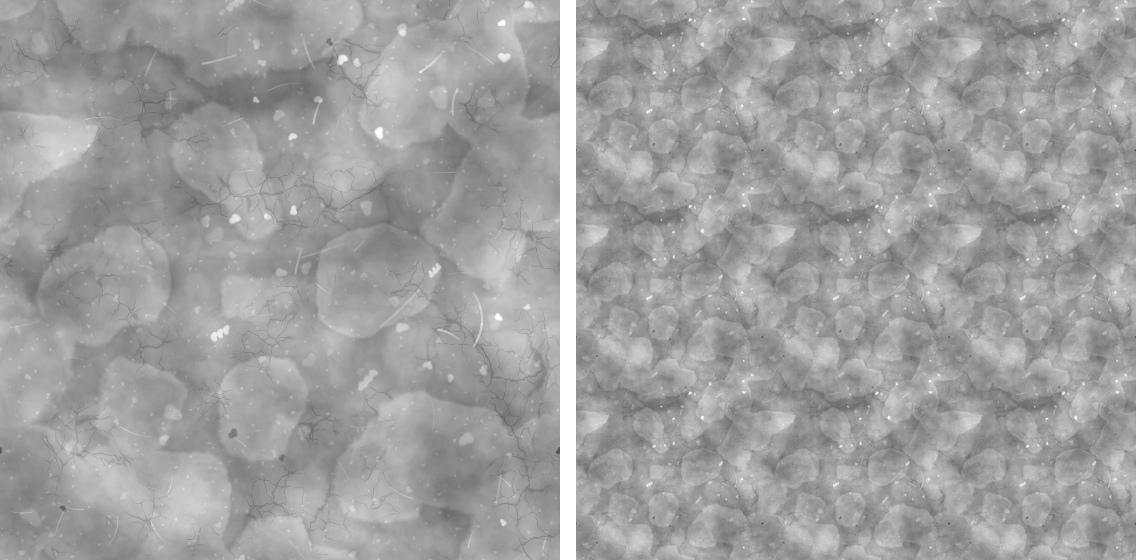
Left: one tile. Right: repeated 3 by 3.
This texture is drawn by a WebGL 1 fragment shader. Its source:

```glsl
precision highp float;
// Cloudy grey weathered plaster with lobes, fine cracks, specks, fibres and pale chips.
uniform vec2 u_resolution;

#define BASE_GREY 0.607
#define CLOUD_CONTRAST 0.21
#define LOBE_CONTRAST 0.10
#define CLIFF_CONTRAST 0.06
#define CRACK_DEPTH 0.09
#define SPECK_LIGHT 0.10
#define FIBRE_LIGHT 0.13
#define CHIP_LIGHT 0.30
#define WARP 0.035
#define TAU 6.2831853

float hash(vec2 p, float seed) {
  return fract(sin(dot(p, vec2(127.1, 311.7)) + seed * 74.7) * 43758.5453);
}

vec2 hash2(vec2 p, float seed) {
  return vec2(hash(p, seed), hash(p, seed + 0.37));
}

vec2 turn(vec2 p, float angle) {
  float c = cos(angle), s = sin(angle);
  return vec2(c * p.x + s * p.y, c * p.y - s * p.x);
}

// Gradient noise that wraps after a whole number of cells
float corner(vec2 cell, vec2 offset, float period, float seed) {
  float a = TAU * hash(mod(cell, period), seed);
  return dot(vec2(cos(a), sin(a)), offset);
}

float noise(vec2 uv, float period, float seed) {
  vec2 p = uv * period, c = floor(p), f = p - c;
  vec2 u = f * f * f * (f * (f * 6.0 - 15.0) + 10.0);
  vec2 x = vec2(1.0, 0.0), y = vec2(0.0, 1.0);
  float low = mix(corner(c, f, period, seed), corner(c + x, f - x, period, seed), u.x);
  float high = mix(corner(c + y, f - y, period, seed), corner(c + 1.0, f - 1.0, period, seed), u.x);
  return mix(low, high, u.y);
}

float fbm(vec2 uv, float period, float seed) {
  float sum = 0.0, gain = 1.0;
  for (int i = 0; i < 6; i++) {
    sum += gain * noise(uv, period, seed + float(i));
    gain *= 0.55;
    period *= 2.0;
  }
  return sum;
}

// Nearest distance, gap to the second nearest, and random level of the cell
vec3 cells(vec2 uv, float n, float seed) {
  vec2 p = uv * n, home = floor(p);
  float first = 9.0, second = 9.0, level = 0.0;
  for (int j = -1; j <= 1; j++) for (int i = -1; i <= 1; i++) {
    vec2 c = home + vec2(i, j), w = mod(c, n);
    float d = length(c + hash2(w, seed) - p);
    if (d < first) { second = first; first = d; level = hash(w, seed + 3.1); }
    else second = min(second, d);
  }
  return vec3(first, second - first, level);
}

// Scattered lumpy grains; beads = 1 makes short slanted rows of three
float grains(vec2 uv, float n, float seed, float density, float radius, float beads) {
  vec2 p = uv * n, home = floor(p);
  float mask = 0.0, pixel = 1.0 / u_resolution.y;
  for (int j = -1; j <= 1; j++) for (int i = -1; i <= 1; i++) {
    vec2 c = home + vec2(i, j), w = mod(c, n), r = hash2(w, seed), s = hash2(w, seed + 5.3);
    vec2 q = turn((p - c - r) / n, mix(TAU * s.x, 0.5 + 0.4 * s.x, beads));
    float size = radius * (0.55 + 0.6 * hash(w, seed + 9.1)), gap = 1.7 * size;
    q.x -= gap * clamp(floor(q.x / gap + 0.5), -beads, beads);
    float a = atan(q.y, q.x + 1e-6);
    float rim = size * (1.0 + 0.2 * sin(2.0 * a + TAU * r.x) + 0.15 * sin(3.0 * a + TAU * r.y));
    float soft = 0.2 * size + 0.6 * pixel;
    float shape = 1.0 - smoothstep(-soft, soft, length(q) - rim);
    mask = max(mask, shape * step(s.y, density) * (0.45 + 0.55 * r.x));
  }
  return mask;
}

// Thin, slightly bent fibres in all directions
float fibres(vec2 uv, float n, float seed, float density, float reach, float width) {
  vec2 p = uv * n, home = floor(p);
  float mask = 0.0, pixel = 1.0 / u_resolution.y;
  for (int j = -1; j <= 1; j++) for (int i = -1; i <= 1; i++) {
    vec2 c = home + vec2(i, j), w = mod(c, n), s = hash2(w, seed + 2.7);
    vec2 q = turn((p - c - hash2(w, seed)) / n, TAU * s.x);
    float bend = hash(w, seed + 6.1) - 0.5, half_len = reach * (0.4 + 0.6 * hash(w, seed + 8.3));
    q.y += 16.0 * bend * q.x * q.x;
    float d = length(vec2(max(abs(q.x) - half_len, 0.0), q.y));
    float line = 1.0 - smoothstep(width - 0.5 * pixel, width + 0.7 * pixel, d);
    mask = max(mask, line * step(s.y, density) * (0.7 + 0.3 * q.x / half_len));
  }
  return mask;
}

void main() {
  vec2 uv = gl_FragCoord.xy / u_resolution;
  vec2 bent = uv + WARP * vec2(fbm(uv, 6.0, 11.0), fbm(uv, 6.0, 23.0));
  float patches = noise(uv, 4.0, 41.0), cluster = smoothstep(0.0, 0.25, noise(uv, 3.0, 57.0));

  // Clouds and rounded lobes with soft cliffs
  float grey = BASE_GREY + CLOUD_CONTRAST * fbm(bent, 4.0, 31.0) + 0.035 * cluster;
  vec3 big = cells(bent, 5.0, 2.0), mid = cells(bent, 12.0, 4.0), small = cells(bent, 27.0, 6.0);
  grey += LOBE_CONTRAST * (0.6 * (0.42 - big.x) + 0.5 * (0.42 - mid.x) + 0.25 * (0.42 - small.x));
  grey += 0.05 * (mid.z - 0.5) * smoothstep(0.0, 0.15, mid.y);
  float edge = 0.45 - big.x + 0.8 * patches;
  grey += CLIFF_CONTRAST * (2.0 * smoothstep(-0.04, 0.04, edge) - 1.0) * exp(-6.0 * abs(edge));
  grey += 0.04 * fbm(uv, 24.0, 71.0);

  // Broken hairline cracks
  float broken = smoothstep(0.0, 0.35, fbm(uv, 7.0, 83.0));
  float crack = max(1.0 - smoothstep(0.0, 0.05, mid.y), 0.8 - smoothstep(0.0, 0.09, small.y));
  grey -= CRACK_DEPTH * broken * max(crack, 0.0);

  // Specks, pale lumps and beads
  grey += SPECK_LIGHT * max(grains(uv, 44.0, 13.0, 0.4, 0.0026, 0.0), grains(uv, 19.0, 17.0, 0.3, 0.005, 0.0));
  grey += 0.11 * grains(uv, 6.0, 19.0, 0.35, 0.016, 0.0);
  grey += 0.22 * grains(uv, 5.0, 29.0, 0.3, 0.0075, 1.0);

  // Fibres, bright chips and a few dark pits
  grey += FIBRE_LIGHT * fibres(uv, 11.0, 37.0, 0.5, 0.032, 0.0007) * (0.4 + 0.6 * smoothstep(-0.2, 0.2, patches));
  grey += 0.18 * cluster * fibres(uv, 7.0, 43.0, 0.55, 0.05, 0.0018);
  grey += CHIP_LIGHT * cluster * grains(uv, 13.0, 47.0, 0.45, 0.0085, 0.0);
  grey -= 0.25 * grains(uv, 6.0, 53.0, 0.15, 0.007, 0.0);

  gl_FragColor = vec4(vec3(clamp(grey, 0.0, 1.0)), 1.0);
}
```
